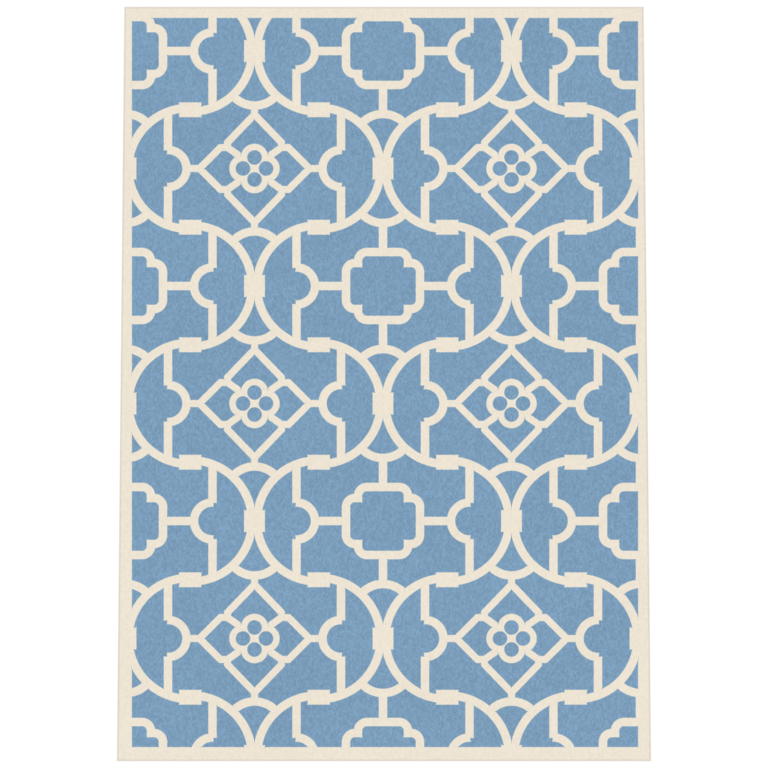
Give the GLSL for this pattern, as a Shadertoy shader.

```glsl
// A woven rug on white: cream trellis of quatrefoils, ogee arcs and flowers on blue.
// Each repeat folds into a quarter cell; distance functions give the bands, with
// one node motif used twice by symmetry. Lengths are in 1/768 of the canvas.
#define CANVAS 768.0
#define PERIOD vec2(257.0, 235.0)
#define ORIGIN vec2(-1.0, 98.0)
#define BAND 4.3
#define FINE_BAND 3.3
#define RUG_HALF vec2(263.2, 377.0)
#define FIELD_HALF vec2(253.0, 364.5)
#define BLUE vec3(0.485, 0.62, 0.735)
#define CREAM vec3(0.93, 0.895, 0.83)
#define WEAVE 0.07

float hash(vec2 p) {
    vec3 q = fract(vec3(p.xyx) * 0.1031);
    q += dot(q, q.yzx + 33.33);
    return fract((q.x + q.y) * q.z);
}

float noise(vec2 p) {
    vec2 i = floor(p), f = fract(p);
    f = f * f * (3.0 - 2.0 * f);
    return mix(mix(hash(i), hash(i + vec2(1, 0)), f.x),
               mix(hash(i + vec2(0, 1)), hash(i + vec2(1, 1)), f.x), f.y);
}

float box(vec2 p, vec2 halfSize) {
    vec2 q = abs(p) - halfSize;
    return length(max(q, 0.0)) + min(max(q.x, q.y), 0.0);
}

float segment(vec2 p, vec2 a, vec2 b) {
    vec2 ab = b - a;
    return length(p - a - ab * clamp(dot(p - a, ab) / dot(ab, ab), 0.0, 1.0));
}

// Meeting point of the ogees: arc, stepped joint, fan cap and lobed bracket
float node(vec2 p) {
    float circle = length(p - vec2(63.0, 0.0)) - 60.5;
    float arc = max(abs(circle) - BAND, p.x - 64.0);
    float cap = max(abs(length(p - vec2(0.0, 25.5)) - 29.0) - BAND, -circle);
    float lobe = max(abs(length(p - vec2(42.0, 0.0)) - 18.5) - BAND, 41.0 - p.x);
    float upright = box(p - vec2(42.0, 37.5), vec2(BAND, 19.5));
    float joint = box(p - vec2(64.0, 58.75), vec2(11.0, 7.5));
    float knot = box(p, vec2(10.5, 11.0));
    return min(min(min(arc, cap), min(lobe, upright)), min(joint, knot));
}

// Four-lobed frame with straight bars leaving its sides
float quatrefoil(vec2 p) {
    float tall = box(p, vec2(16.0, 25.0)) - 9.0;
    float wide = box(p, vec2(28.0, 14.0)) - 9.0;
    float frame = abs(min(tall, wide)) - BAND;
    float bars = min(segment(p, vec2(37, 0), vec2(67, 0)),
                     segment(p, vec2(0, 34), vec2(0, 62))) - BAND;
    return min(frame, bars);
}

// Small flower inside a diamond with stepped sides
float flower(vec2 p) {
    float petals = min(length(p - vec2(11.5, 0.0)), length(p - vec2(0.0, 11.0))) - 10.5;
    float ring = abs(petals) - FINE_BAND;
    float d = segment(p, vec2(0, 54), vec2(27, 26));
    d = min(d, segment(p, vec2(27, 26), vec2(27, 21)));
    d = min(d, segment(p, vec2(27, 21), vec2(34, 21)));
    d = min(d, segment(p, vec2(34, 21), vec2(55, 0)));
    d = min(d, segment(p, vec2(27, 21), vec2(17, 14)));
    d = min(d, segment(p, vec2(55, 0), vec2(67, 0)));
    d = min(d, segment(p, vec2(0, 54), vec2(0, 62)));
    return min(ring, d - FINE_BAND - 0.3);
}

float trellis(vec2 p) {
    vec2 cell = (p - ORIGIN) / PERIOD;
    vec2 q = abs(fract(cell + 0.5) - 0.5) * PERIOD;
    vec2 f = 0.5 * PERIOD - q;
    float nodes = min(node(vec2(q.x, f.y)), node(vec2(f.x, q.y)));
    return min(nodes, min(quatrefoil(q), flower(f)));
}

float coverage(float d, float blur) {
    return smoothstep(blur, -blur, d);
}

void mainImage(out vec4 fragColor, in vec2 fragCoord) {
    float pixel = CANVAS / min(iResolution.x, iResolution.y);
    vec2 p = (fragCoord - 0.5 * iResolution.xy) * pixel;
    float blur = max(0.8 * pixel, 1.0);

    // Blue ground under the cream bands and border
    float field = box(p - vec2(1.0, 1.5), FIELD_HALF);
    float cream = coverage(min(trellis(p), -field), blur);
    vec3 rug = mix(BLUE, CREAM, cream);

    // Woven grain, stronger on the blue, with faint broad fading
    float grain = 0.6 * noise(p * vec2(0.55, 0.4)) + 0.4 * noise(p.yx * 0.7 + 71.0) - 0.5;
    float fade = noise(p * 0.02 + 19.0) - 0.5;
    rug *= 1.0 + (WEAVE * grain * 2.0 + 0.02 * fade) * mix(1.0, 0.3, cream);

    // Rug silhouette, slightly wider at the bottom, with a shaded rim
    float outline = box(p, RUG_HALF - vec2(0.0099 * p.y, 0.0));
    rug *= 1.0 - 0.08 * smoothstep(-2.5, 0.0, outline);
    fragColor = vec4(mix(vec3(1.0), rug, coverage(outline, blur)), 1.0);
}
```
